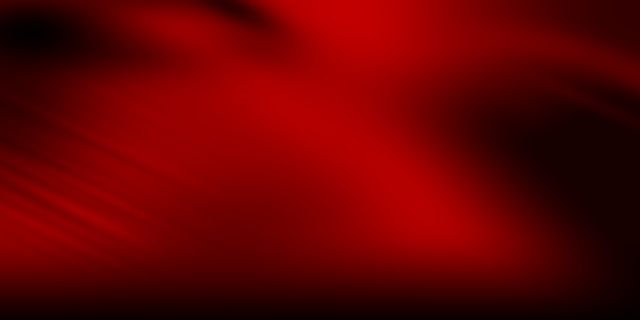
Give the GLSL for this background, as a Shadertoy shader.

```glsl
// Deep red silk-like backdrop: soft diagonal light, dark folds and fine brushed streaks.

const float BODY = 0.62;             // red level of the lit cloth
const float RIGHT_TOP = 0.20;        // red level of the upper right corner
const float RIGHT_DARK = 0.09;       // red level inside the right fold
const vec2 FOLD_POINT = vec2(1.45, 0.51);
const vec2 FOLD_NORMAL = vec2(0.739, 0.674);
const float FOLD_SOFTNESS = 0.20;
const float RIDGE_HEIGHT = 0.86;
const float RIDGE_BEND = 0.46;
const float RIDGE_GLOW = 0.15;
const float STREAK_ANGLE = -0.46;
const vec2 STREAK_SCALE = vec2(1.6, 30.0);
const float STREAK_STRENGTH = 0.40;

mat2 rotation(float angle) {
    float c = cos(angle), s = sin(angle);
    return mat2(c, -s, s, c);
}

// Rotated elliptical Gaussian with peak value 1
float blob(vec2 p, vec2 center, vec2 radius, float angle) {
    vec2 q = rotation(angle) * (p - center) / radius;
    return exp(-dot(q, q));
}

vec2 hashGradient(vec2 cell) {
    vec2 h = vec2(dot(cell, vec2(127.1, 311.7)), dot(cell, vec2(269.5, 183.3)));
    return 2.0 * fract(sin(h) * 43758.5) - 1.0;
}

float gradientNoise(vec2 p) {
    vec2 i = floor(p), f = fract(p);
    vec2 u = f * f * f * (f * (f * 6.0 - 15.0) + 10.0);
    vec2 e = vec2(0.0, 1.0);
    float a = dot(hashGradient(i), f);
    float b = dot(hashGradient(i + e.yx), f - e.yx);
    float c = dot(hashGradient(i + e.xy), f - e.xy);
    float d = dot(hashGradient(i + e.yy), f - e.yy);
    return mix(mix(a, b, u.x), mix(c, d, u.x), u.y);
}

// Lit cloth falling into the dark fold on the right, below a curved ridge
float clothBase(vec2 p) {
    float bend = max(p.x - 1.5, 0.0);
    float aboveRidge = p.y - RIDGE_HEIGHT + RIDGE_BEND * bend * bend;
    float fold = smoothstep(-FOLD_SOFTNESS, FOLD_SOFTNESS, dot(p - FOLD_POINT, FOLD_NORMAL));
    float lower = mix(BODY, RIGHT_DARK, fold);
    float upper = mix(BODY, RIGHT_TOP, smoothstep(1.15, 1.95, p.x));
    float blendWidth = mix(0.34, 0.09, smoothstep(1.6, 2.0, p.x));
    float level = mix(lower, upper, smoothstep(-blendWidth, 0.0, aboveRidge));
    float crest = (aboveRidge - 0.02) / 0.06;
    return level + RIDGE_GLOW * exp(-crest * crest) * smoothstep(1.3, 1.8, p.x);
}

float highlights(vec2 p) {
    float light = 0.14 * blob(p, vec2(1.08, 0.97), vec2(0.30, 0.20), -0.4);
    light += 0.08 * blob(p, vec2(0.90, 0.65), vec2(0.28, 0.10), -0.6);
    light += 0.11 * blob(p, vec2(1.27, 0.38), vec2(0.28, 0.16), -0.75);
    light += 0.08 * blob(p, vec2(0.52, 0.92), vec2(0.20, 0.05), -0.35);
    light += 0.08 * blob(p, vec2(1.87, 0.67), vec2(0.20, 0.025), -0.40);
    return light;
}

// Fraction of light that survives the soft shadows
float shadows(vec2 p) {
    float light = 1.0 - 0.96 * blob(p, vec2(0.09, 0.90), vec2(0.29, 0.14), 0.0);
    light *= 1.0 - 0.65 * blob(p, vec2(0.00, 0.66), vec2(0.30, 0.25), 0.0);
    light *= 1.0 - 0.35 * blob(p, vec2(0.36, 0.83), vec2(0.28, 0.07), -0.1);
    light *= 1.0 - 0.40 * blob(p, vec2(0.45, 1.02), vec2(0.25, 0.06), -0.1);
    light *= 1.0 - 0.68 * blob(p, vec2(0.72, 0.98), vec2(0.19, 0.05), -0.45);
    light *= 1.0 - 0.25 * blob(p, vec2(0.80, 0.85), vec2(0.16, 0.06), -0.3);
    light *= 1.0 - 0.34 * blob(p, vec2(0.72, 0.27), vec2(0.38, 0.19), 0.1);
    return light;
}

// Fine diagonal grain over the left side
float streaks(vec2 p) {
    float grain = gradientNoise(rotation(STREAK_ANGLE) * p * STREAK_SCALE);
    float area = blob(p, vec2(0.20, 0.46), vec2(0.40, 0.24), STREAK_ANGLE);
    return 1.0 + STREAK_STRENGTH * grain * area;
}

void mainImage(out vec4 fragColor, in vec2 fragCoord) {
    vec2 p = fragCoord / iResolution.xy * vec2(2.0, 1.0);
    float red = (clothBase(p) + highlights(p)) * shadows(p) * streaks(p);
    red *= smoothstep(-0.06, 0.30, p.y);  // fade toward the lower edge
    fragColor = vec4(clamp(red, 0.0, 1.0), 0.0, 0.0, 1.0);
}
```
